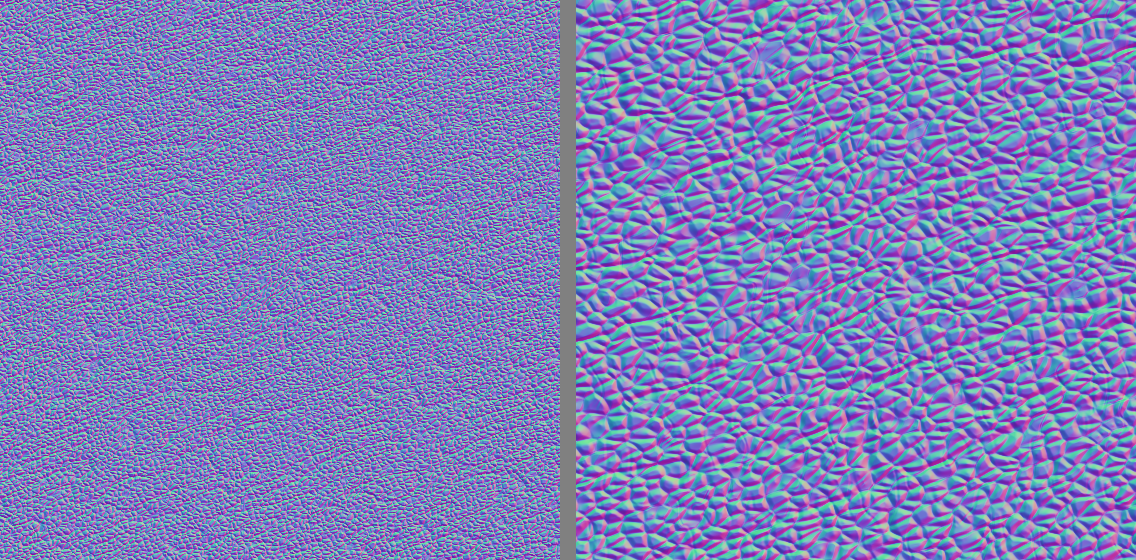
Left: the whole. Right: its middle third, enlarged.
Write a three.js fragment shader that draws this texture map.

```glsl
varying vec2 vUv;

const vec2 GRAIN_COUNT = vec2(92.0, 142.0);
const float GRAIN_ANGLE = 0.34;
const float RELIEF = 0.0040;
const float SAMPLE_STEP = 0.0008;
const vec3 NORMAL_SCALE = vec3(0.8, 0.86, 0.66);

float hash(vec2 p) {
  return fract(sin(dot(p, vec2(127.1, 311.7))) * 43758.5453);
}

vec2 hash2(vec2 p) {
  return vec2(hash(p), hash(p + vec2(37.3, 17.9)));
}

float noise(vec2 p) {
  vec2 cell = floor(p);
  vec2 f = fract(p);
  f = f * f * (3.0 - 2.0 * f);
  float low = mix(hash(cell), hash(cell + vec2(1.0, 0.0)), f.x);
  float high = mix(hash(cell + vec2(0.0, 1.0)), hash(cell + vec2(1.0, 1.0)), f.x);
  return mix(low, high, f.y);
}

vec2 noise2(vec2 p) {
  return vec2(noise(p), noise(p + vec2(41.3, 29.7))) - 0.5;
}

vec2 rotate(vec2 p, float angle) {
  float c = cos(angle);
  float s = sin(angle);
  return vec2(c * p.x + s * p.y, c * p.y - s * p.x);
}

// Domed cell, leaning to one side so that its right edge falls off steeply
float pebble(vec2 p, float lean) {
  vec2 cell = floor(p);
  vec2 f = fract(p);
  float nearest = 8.0;
  float second = 8.0;
  vec2 fromCentre = vec2(0.0);
  for (int y = -1; y <= 1; y++) {
    for (int x = -1; x <= 1; x++) {
      vec2 corner = vec2(float(x), float(y));
      vec2 offset = f - corner - mix(vec2(0.06), vec2(0.94), hash2(cell + corner));
      float d = length(offset);
      if (d < nearest) {
        second = nearest;
        nearest = d;
        fromCentre = offset;
      } else {
        second = min(second, d);
      }
    }
  }
  float dome = smoothstep(-0.08, 0.62, second - nearest);
  return dome * (1.0 + lean * fromCentre.x);
}

// Thin valley along the middle level of a noise field
float crease(vec2 p, float width) {
  return 1.0 - smoothstep(0.0, width, abs(noise(p) - 0.5));
}

float leatherHeight(vec2 uv) {
  // Bend the grain gently, then roughen the pebble outlines
  vec2 p = rotate(uv + noise2(uv * 9.0) * 0.01, GRAIN_ANGLE) * GRAIN_COUNT;
  p += 0.6 * noise2(p * 0.8 + 7.0);

  float height = pebble(p, 0.55);
  height -= 0.85 * crease(p * vec2(0.17, 0.36), 0.11);
  height -= 0.2 * crease(uv * vec2(110.0, 55.0) + noise2(uv * 90.0), 0.12);
  height += 0.6 * noise(p * 1.4 + 63.0);
  return height;
}

vec2 slope(vec2 uv, float stepSize) {
  vec2 dx = vec2(stepSize, 0.0);
  vec2 dy = vec2(0.0, stepSize);
  vec2 rise = vec2(leatherHeight(uv + dx) - leatherHeight(uv - dx),
                   leatherHeight(uv + dy) - leatherHeight(uv - dy));
  return rise / (2.0 * stepSize);
}

void main() {
  // Slightly uneven embossing depth
  float depth = RELIEF * mix(0.95, 1.05, noise(vUv * 6.0 + 5.0));
  vec3 normal = normalize(vec3(-slope(vUv, SAMPLE_STEP) * depth, 1.0));
  gl_FragColor = vec4(0.5 + 0.5 * NORMAL_SCALE * normal, 1.0);
}
```
